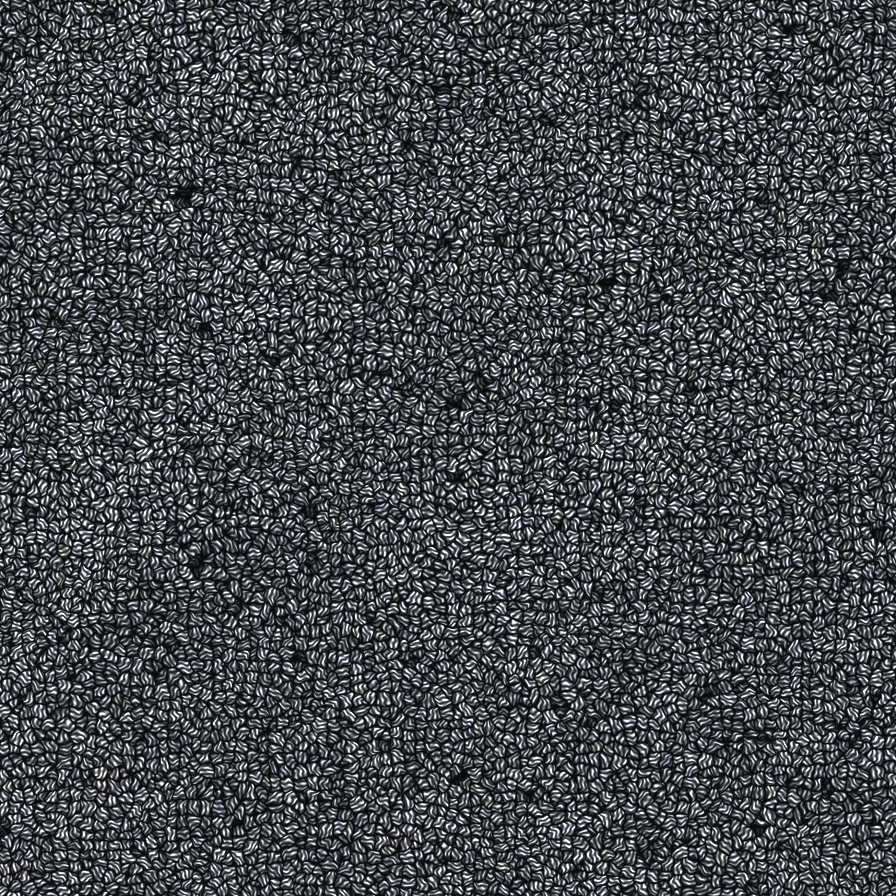
Give the GLSL for this texture, as a WebGL 2 fragment shader.

```glsl
#version 300 es
precision highp float;

uniform vec2 u_resolution;
out vec4 fragColor;

#define TUFTS 76.0          // tufts across the canvas
#define JITTER vec2(0.78, 0.92)
#define GAP_WIDTH 0.36      // softness of the shadow between tufts
#define STRAND_FREQ 16.5    // strands wound around each tuft
#define STRAND_BEND 7.0
#define BODY 0.12
#define SHEEN 0.36
#define GLINT 0.68
#define SHADOW 0.03
#define YARN_TINT vec3(0.975, 1.0, 1.035)
#define SAMPLES 2           // supersampling grid per axis

vec3 hash3(vec2 p) {
    vec3 q = fract(p.xyx * vec3(0.1031, 0.1030, 0.0973));
    q += dot(q, q.yxz + 33.33);
    return fract((q.xxy + q.yzz) * q.zyx);
}

// Slow layered sines, about -1 to 1
float drift(vec2 p) {
    return 0.5 * sin(p.x * 1.3 + 1.7 * sin(p.y * 0.7))
         + 0.3 * sin(p.y * 1.9 + 1.3 * sin(p.x * 1.1 + 2.0))
         + 0.2 * sin(p.x * 3.7 - p.y * 2.3);
}

// Nearest tuft: its cell, the offset from its centre, and the gap distance
void findTuft(vec2 p, out vec2 tuft, out vec2 offset, out float gap) {
    vec2 cell = floor(p);
    float nearest = 9.0;
    float second = 9.0;
    for (int y = -1; y <= 1; y++) {
        for (int x = -1; x <= 1; x++) {
            vec2 id = cell + vec2(x, y);
            vec3 rnd = hash3(id);
            vec2 toPoint = p - id - 0.5 - (rnd.xy - 0.5) * JITTER;
            float dist = length(toPoint) + 0.14 * (rnd.z - 0.5);
            if (dist < nearest) {
                second = nearest;
                nearest = dist;
                tuft = id;
                offset = toPoint;
            } else {
                second = min(second, dist);
            }
        }
    }
    gap = second - nearest;
}

vec3 carpet(vec2 uv) {
    vec2 p = uv * TUFTS;
    p += 0.35 * vec2(drift(p * 0.21), drift(p.yx * 0.23 + 5.0));
    p += 0.07 * sin(p.yx * 5.3 + 2.0 * sin(p * 1.9));

    vec2 tuft, offset;
    float gap;
    findTuft(p, tuft, offset, gap);
    vec3 rnd = hash3(tuft + 71.0);
    vec3 rnd2 = hash3(tuft + 193.0);

    // Curved strands, turned at random in each tuft
    float angle = rnd.x * 6.2832;
    vec2 along = vec2(cos(angle), sin(angle));
    vec2 q = vec2(dot(offset, along), dot(offset, vec2(-along.y, along.x)));
    float wind = q.y * STRAND_FREQ + STRAND_BEND * q.x * q.x + rnd.y * 6.2832;
    float strand = 0.5 + 0.5 * sin(wind + 0.8 * sin(q.x * 9.0 + rnd2.x * 6.0));
    float glint = 0.5 + 0.5 * sin(q.x * 8.0 + q.y * 5.0 + rnd2.y * 6.2832);

    // Rounded tuft with dark gaps, lit from the upper right
    float dome = smoothstep(0.0, GAP_WIDTH, gap);
    float yarn = BODY + SHEEN * strand + GLINT * strand * strand * glint;
    float light = 1.0 + 0.35 * dot(offset, vec2(0.5, 0.85));
    float pile = mix(0.75, 1.2, rnd.z) * (1.0 + 0.08 * drift(uv * 9.0));
    float tone = SHADOW + dome * yarn * light * pile;

    // Slight hue change from tuft to tuft
    vec3 tint = YARN_TINT + (rnd2.z - 0.5) * vec3(-0.05, 0.0, 0.07);
    return tone * tint + vec3(0.0, 0.004, 0.01);
}

void main() {
    vec3 colour = vec3(0.0);
    for (int y = 0; y < SAMPLES; y++) {
        for (int x = 0; x < SAMPLES; x++) {
            vec2 shift = (vec2(x, y) + 0.5) / float(SAMPLES) - 0.5;
            colour += carpet((gl_FragCoord.xy + shift) / u_resolution.y);
        }
    }
    colour /= float(SAMPLES * SAMPLES);
    fragColor = vec4(clamp(colour, 0.0, 1.0), 1.0);
}
```
